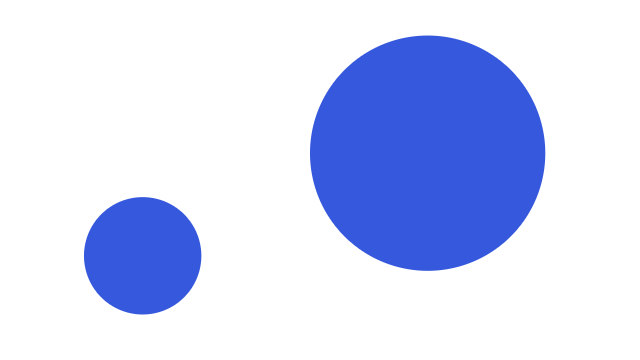
Give the GLSL for this background, as a Shadertoy shader.

```glsl
// Two flat blue discs, one large and one small, on a plain white ground.
// Each disc is a circle distance function with a one-pixel smooth edge,
// measured in canvas heights from the centre of the canvas.

#define BACKGROUND   vec3(1.0)
#define DISC_COLOR   vec3(0.208, 0.345, 0.863)
#define LARGE_CENTER vec2(0.299, 0.0745)
#define LARGE_RADIUS 0.3268
#define SMALL_CENTER vec2(-0.4926, -0.2106)
#define SMALL_RADIUS 0.163

// Signed distance to a circle: negative inside
float circleDistance(vec2 p, vec2 center, float radius) {
    return length(p - center) - radius;
}

void mainImage(out vec4 fragColor, in vec2 fragCoord) {
    // Centred coordinates; one unit is the canvas height
    vec2 p = (fragCoord - 0.5 * iResolution.xy) / iResolution.y;
    float pixel = 1.0 / iResolution.y;

    // Union of the two discs
    float d = min(circleDistance(p, LARGE_CENTER, LARGE_RADIUS),
                  circleDistance(p, SMALL_CENTER, SMALL_RADIUS));

    // Antialiased fill
    float coverage = clamp(0.5 - d / pixel, 0.0, 1.0);
    fragColor = vec4(mix(BACKGROUND, DISC_COLOR, coverage), 1.0);
}
```
